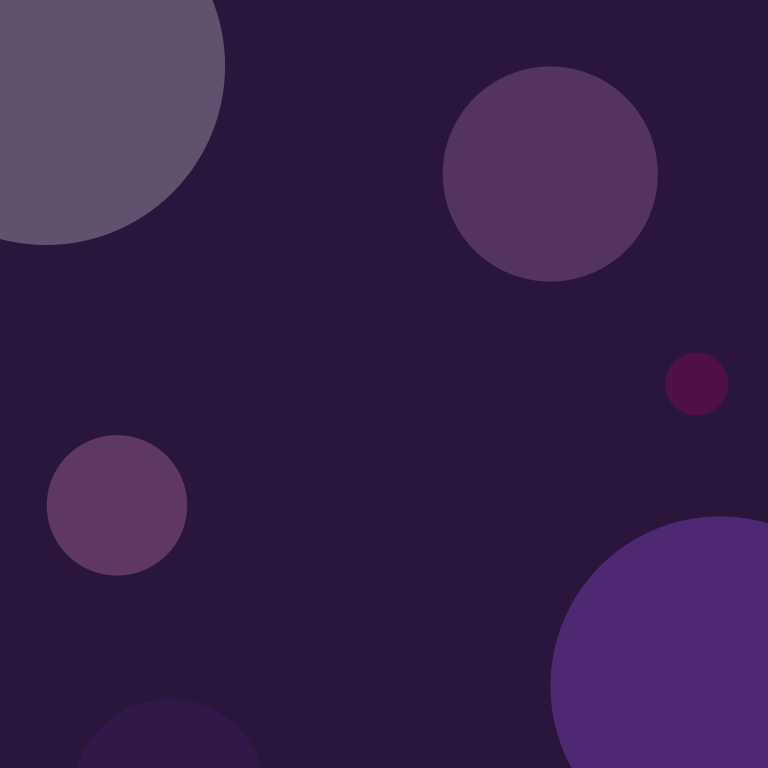
A Shadertoy shader for this background:

```glsl
const vec3 BACKDROP = vec3(0.165, 0.084, 0.239);

// Discs: centre x, centre y, radius
const int DISC_COUNT = 6;
const vec3 DISCS[DISC_COUNT] = vec3[](
    vec3(0.0599, 0.9141, 0.2331),
    vec3(0.7165, 0.7734, 0.1400),
    vec3(0.9069, 0.5000, 0.0410),
    vec3(0.1523, 0.3420, 0.0914),
    vec3(0.9375, 0.1068, 0.2207),
    vec3(0.2207, -0.0358, 0.1257)
);

const vec3 DISC_COLORS[DISC_COUNT] = vec3[](
    vec3(0.376, 0.320, 0.425),   // grey mauve
    vec3(0.326, 0.200, 0.386),   // plum
    vec3(0.306, 0.062, 0.275),   // crimson
    vec3(0.368, 0.218, 0.380),   // dusty rose
    vec3(0.305, 0.155, 0.450),   // violet
    vec3(0.188, 0.098, 0.286)    // faint indigo
);

float discCoverage(vec2 p, vec3 disc, float pixel) {
    float dist = length(p - disc.xy) - disc.z;
    return clamp(0.5 - dist / pixel, 0.0, 1.0);
}

void mainImage(out vec4 fragColor, in vec2 fragCoord) {
    vec2 p = fragCoord / iResolution.xy;
    float pixel = 1.0 / min(iResolution.x, iResolution.y);

    // Layer the discs over the flat backdrop
    vec3 color = BACKDROP;
    for (int i = 0; i < DISC_COUNT; i++) {
        color = mix(color, DISC_COLORS[i], discCoverage(p, DISCS[i], pixel));
    }

    fragColor = vec4(color, 1.0);
}
```
